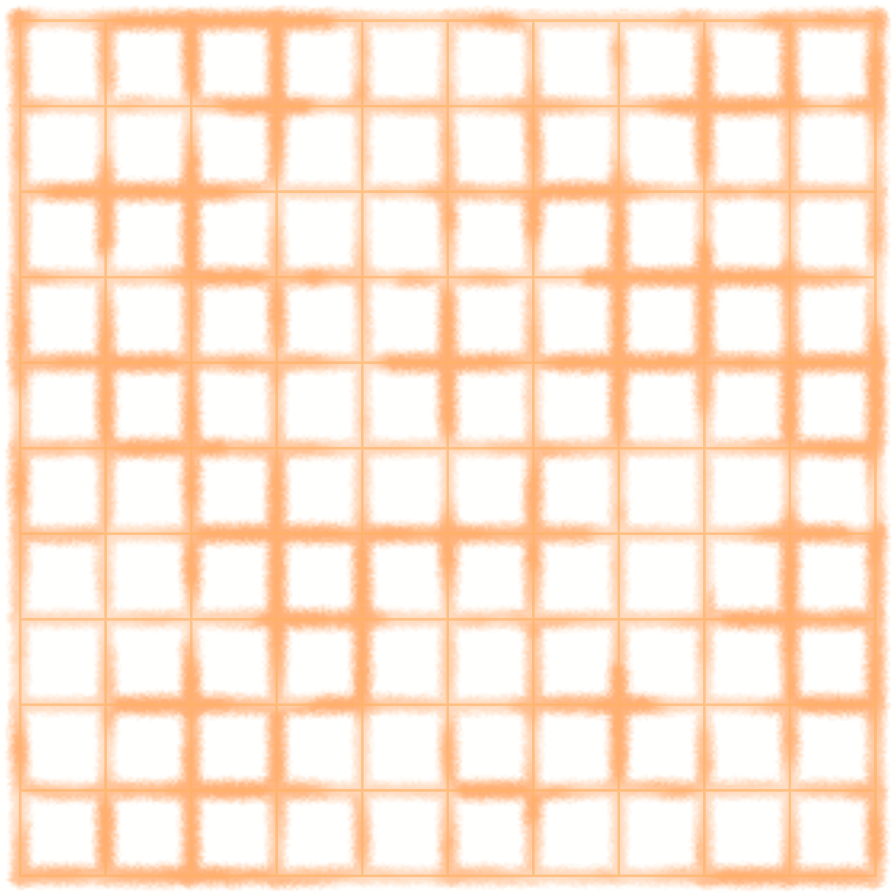
A Shadertoy shader for this pattern:

```glsl
// A ten by ten grid of fine orange lines, each inside a soft airbrushed band.
// Distances to the lines shape the bands; warped value noise varies their
// density and width, and a finer noise gives their edges a powdery grain.

const float CELLS = 10.0;
const float GRID_START = 0.0225;
const float GRID_END = 0.9770;
const float LINE_HALF_WIDTH = 0.0015;
const float LINE_OPACITY = 0.65;
const float BAND_CORE = 0.0020;
const float BAND_EDGE = 0.0172;
const float BAND_SWELL = 0.0035;
const float DENSITY_MIN = 0.38;
const float DENSITY_MAX = 0.90;
const float BLOTCH_SCALE = 13.0;
const float WARP_AMOUNT = 0.55;
const float GRAIN_SCALE = 280.0;
const float GRAIN_AMOUNT = 0.0040;
const vec3 PAPER = vec3(1.0, 1.0, 0.995);
const vec3 SPRAY = vec3(1.0, 0.655, 0.405);
const vec3 LINE = vec3(1.0, 0.695, 0.385);

// Sine-free hash
float hash(vec2 p) {
    vec3 q = fract(p.xyx * 0.1031);
    q += dot(q, q.yzx + 33.33);
    return fract((q.x + q.y) * q.z);
}

float valueNoise(vec2 p) {
    vec2 cell = floor(p);
    vec2 f = fract(p);
    f = f * f * (3.0 - 2.0 * f);
    float low = mix(hash(cell), hash(cell + vec2(1.0, 0.0)), f.x);
    float high = mix(hash(cell + vec2(0.0, 1.0)), hash(cell + 1.0), f.x);
    return mix(low, high, f.y);
}

// Blotchy paint load from 0 (thin) to 1 (heavy)
float paintLoad(vec2 uv) {
    vec2 p = uv * BLOTCH_SCALE + 7.0;
    vec2 warp = vec2(valueNoise(p * 1.7 + 31.0), valueNoise(p * 1.7 + 67.0)) - 0.5;
    p += WARP_AMOUNT * warp;
    float n = 0.72 * valueNoise(p) + 0.28 * valueNoise(p * 2.3 + 19.0);
    return smoothstep(0.22, 0.68, n);
}

// Distances to the nearest vertical (x) and horizontal (y) line segment
vec2 gridDistances(vec2 uv) {
    float pitch = (GRID_END - GRID_START) / CELLS;
    vec2 q = (uv - GRID_START) / pitch;
    vec2 across = abs(q - clamp(round(q), 0.0, CELLS)) * pitch;
    vec2 beyond = abs(q - clamp(q, 0.0, CELLS)) * pitch;
    return vec2(length(vec2(across.x, beyond.y)), length(vec2(across.y, beyond.x)));
}

void mainImage(out vec4 fragColor, in vec2 fragCoord) {
    vec2 uv = fragCoord / iResolution.xy;
    float pixel = 1.0 / min(iResolution.x, iResolution.y);
    vec2 dist = gridDistances(uv);

    // Powdery bands, wider where more paint was laid
    float load = paintLoad(uv);
    float grain = valueNoise(uv * GRAIN_SCALE) - 0.5;
    float reach = BAND_EDGE + BAND_SWELL * (load - 0.5);
    vec2 band = 1.0 - smoothstep(BAND_CORE, reach, dist + GRAIN_AMOUNT * grain);
    float coverage = 1.0 - (1.0 - band.x) * (1.0 - band.y);
    float density = mix(DENSITY_MIN, DENSITY_MAX, load);
    vec3 color = mix(PAPER, SPRAY, coverage * density);

    // Crisp centre lines
    float nearest = min(dist.x, dist.y);
    float stroke = 1.0 - smoothstep(LINE_HALF_WIDTH - 0.5 * pixel, LINE_HALF_WIDTH + 0.5 * pixel, nearest);
    color = mix(color, LINE, LINE_OPACITY * stroke);

    fragColor = vec4(color, 1.0);
}
```
